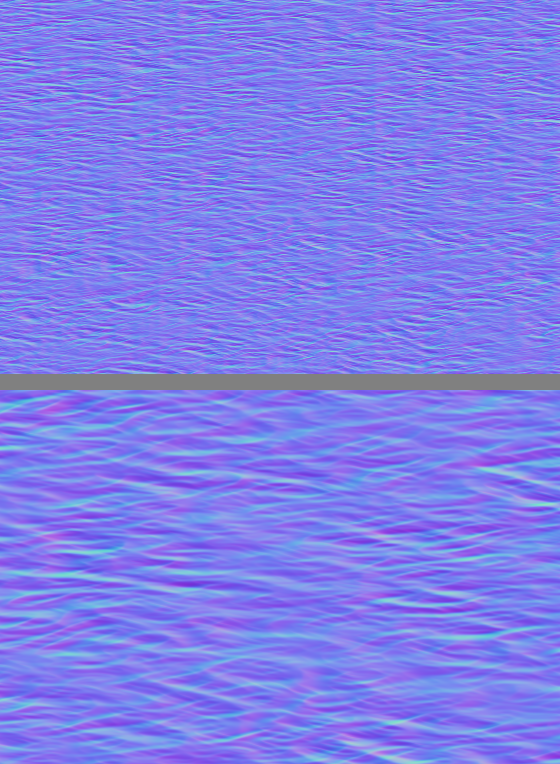
Top: the whole. Bottom: its middle third, enlarged.
A WebGL 2 fragment shader for this texture map:

```glsl
#version 300 es
precision highp float;

uniform vec2 u_resolution;
out vec4 fragColor;

#define OCTAVES 5
#define BASE_FREQ 13.0    // crests per canvas height, coarsest layer
#define LACUNARITY 1.83
#define STRETCH 4.2       // crest length over crest spacing
#define TILT 0.13         // slant of crests, alternating per layer
#define SKEW 0.42         // steepness of the far side of each crest
#define CREST_ROUND 0.004
#define RELIEF 1.05
#define SIDE_GAIN 2.0     // emphasis of sideways slopes
#define DEPTH_TONE 0.44
#define SAMPLE_STEP 0.0021

// Random unit vector for a lattice point
vec2 latticeGradient(vec2 cell) {
    uvec2 k = uvec2(ivec2(cell)) * uvec2(1597u, 7919u);
    uint h = (k.x ^ (k.y << 7)) + k.y;
    h = (h ^ (h >> 15)) * 739391u;
    h = (h ^ (h >> 13)) * 668265u;
    h ^= h >> 16;
    float angle = float(h & 65535u) / 65536.0 * 6.28319;
    return vec2(cos(angle), sin(angle));
}

float gradientNoise(vec2 p) {
    vec2 cell = floor(p);
    vec2 f = p - cell;
    vec2 w = f * f * f * (f * (f * 6.0 - 15.0) + 10.0);
    vec2 e = vec2(1.0, 0.0);
    float a = dot(latticeGradient(cell), f);
    float b = dot(latticeGradient(cell + e.xy), f - e.xy);
    float c = dot(latticeGradient(cell + e.yx), f - e.yx);
    float d = dot(latticeGradient(cell + e.xx), f - e.xx);
    return mix(mix(a, b, w.x), mix(c, d, w.x), w.y);
}

// Sharp crest along each zero crossing of the noise
float ridge(vec2 p) {
    float n = gradientNoise(p);
    return -sqrt(n * n + CREST_ROUND);
}

// Crest leaning away from the viewer
float leaningWave(vec2 p) {
    return ridge(p - vec2(0.0, SKEW * ridge(p)));
}

// Slope strength of each layer: mid and fine ripples dominate
float layerSlope(int i) {
    float x = (float(i) - 2.6) / 1.7;
    return 0.25 * exp(-x * x);
}

float waterHeight(vec2 p) {
    // Waves crowd together toward the top
    p.y += 0.22 * p.y * p.y;
    p.y += 0.012 * gradientNoise(p * vec2(3.0, 7.0));

    // Calm and ruffled patches
    float ruffle = 1.0 + 0.9 * gradientNoise(p * vec2(5.0, 15.0) + 31.7);

    float height = 0.0;
    float freq = BASE_FREQ;
    for (int i = 0; i < OCTAVES; i++) {
        float side = (i % 2 == 0) ? 1.0 : -1.0;
        vec2 q = p + vec2(0.0, side * TILT * p.x);
        q = q * freq * vec2(1.0 / STRETCH, 1.0) + float(i) * vec2(17.3, 41.9);
        float strength = layerSlope(i) * (i > 1 ? ruffle : 1.0);
        height += strength / freq * leaningWave(q);
        freq *= LACUNARITY;
    }
    return height;
}

void main() {
    vec2 p = gl_FragCoord.xy / u_resolution.y;

    // Surface normal from height differences
    vec2 e = vec2(SAMPLE_STEP, 0.0);
    float here = waterHeight(p);
    vec2 slope = vec2(waterHeight(p + e.xy), waterHeight(p + e.yx)) - here;
    slope *= RELIEF / SAMPLE_STEP;
    vec3 normal = normalize(vec3(-slope.x * SIDE_GAIN, -slope.y, 1.0));

    // Normal encoded as colour
    vec3 color = 0.5 + normal * vec3(0.5, 0.5, DEPTH_TONE);
    fragColor = vec4(color, 1.0);
}
```
